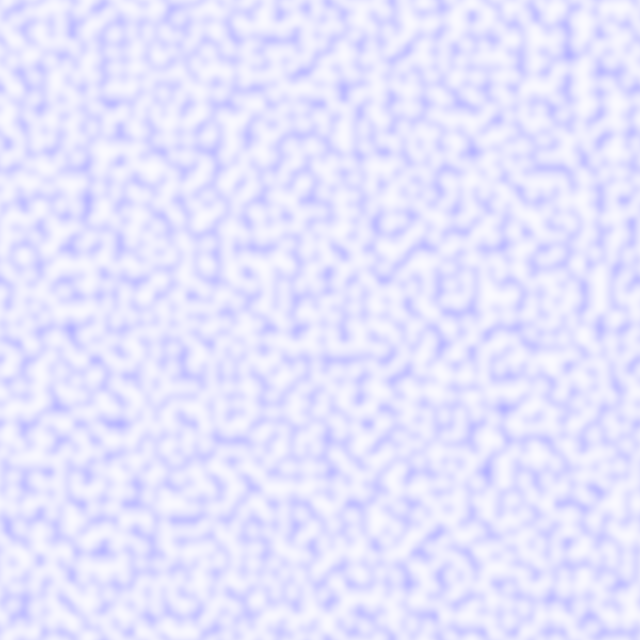
Give the GLSL for this texture, as a Shadertoy shader.

```glsl
// Soft lavender mottling: pale clouds threaded with small violet flecks.
// Two octaves of wrapping gradient noise are summed, then bent by a
// quadratic so the violet flecks are narrower and stronger than the pale gaps.

// Integer hash of a lattice cell, giving one of eight compass directions
vec2 latticeGradient(vec2 cell, float period, uint seed) {
    uvec2 c = uvec2(mod(cell, period));
    uint h = c.x * 1597334677u ^ c.y * 3812015801u ^ seed * 2798796415u;
    h = (h ^ (h >> 16)) * 2146121005u;
    h = (h ^ (h >> 15)) * 2221713035u;
    h ^= h >> 16;
    float angle = float(h & 7u) * 0.785398;
    return vec2(cos(angle), sin(angle));
}

// Gradient noise that repeats after a whole number of cells
float gradientNoise(vec2 uv, float period, uint seed) {
    vec2 p = uv * period;
    vec2 cell = floor(p);
    vec2 f = p - cell;
    vec2 fade = f * f * f * (f * (f * 6.0 - 15.0) + 10.0);
    vec2 right = vec2(1.0, 0.0), up = vec2(0.0, 1.0);
    float a = dot(latticeGradient(cell, period, seed), f);
    float b = dot(latticeGradient(cell + right, period, seed), f - right);
    float c = dot(latticeGradient(cell + up, period, seed), f - up);
    float d = dot(latticeGradient(cell + 1.0, period, seed), f - 1.0);
    return mix(mix(a, b, fade.x), mix(c, d, fade.x), fade.y);
}

void mainImage(out vec4 fragColor, in vec2 fragCoord) {
    vec2 uv = fragCoord / iResolution.xy;

    // Main flecks plus a faint broader drift, scaled to unit deviation
    float mottle = gradientNoise(uv, 40.0, 3u) + 0.22 * gradientNoise(uv, 20.0, 11u);
    mottle /= 0.22;

    // Skew towards violet
    float tint = 0.329 + 0.14 * mottle + 0.018 * mottle * mottle;

    vec3 white = vec3(1.0);
    vec3 violet = vec3(0.70, 0.69, 1.0);
    fragColor = vec4(mix(white, violet, clamp(tint, 0.0, 1.0)), 1.0);
}
```
